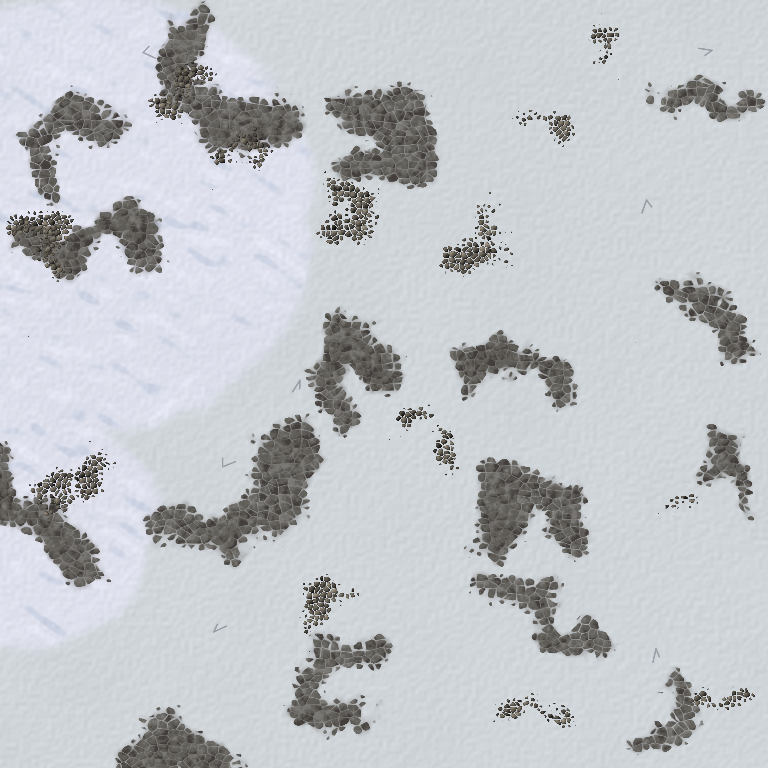
Write a three.js fragment shader that draws this texture.

```glsl
// Snowy ground with a brighter drift, cracked dark rock patches, rubble and dry twigs.
varying vec2 vUv;

const vec3 SNOW = vec3(0.812, 0.833, 0.851);
const vec3 DRIFT = vec3(0.868, 0.878, 0.925);
const vec3 DENT = vec3(0.74, 0.78, 0.86);
const vec3 ROCK_DARK = vec3(0.25, 0.23, 0.22);
const vec3 ROCK_MID = vec3(0.37, 0.36, 0.34);
const vec3 ROCK_PALE = vec3(0.48, 0.47, 0.455);
const vec3 RUBBLE = vec3(0.47, 0.44, 0.39);
const vec3 TWIG = vec3(0.46, 0.48, 0.53);
const vec2 ROCK_CELLS = vec2(74.0, 96.0);
const vec2 RUBBLE_CELLS = vec2(125.0, 140.0);
const float GRID = 4.0;          // patches per side
const float ROCK_REACH = 0.058;  // length of one patch limb
const float ROCK_GIRTH = 0.025;  // half width of a limb
const float RUBBLE_REACH = 0.027;
const float RUBBLE_GIRTH = 0.014;
const float TWIG_GRID = 9.0;

float hash(vec2 p) {
  vec3 q = fract(vec3(p.xyx) * 0.1031);
  q += dot(q, q.yzx + 33.33);
  return fract((q.x + q.y) * q.z);
}

vec2 hash2(vec2 p) { return vec2(hash(p), hash(p + 57.3)); }

float noise(vec2 p) {
  vec2 i = floor(p), f = fract(p);
  f = f * f * (3.0 - 2.0 * f);
  return mix(mix(hash(i), hash(i + vec2(1.0, 0.0)), f.x),
             mix(hash(i + vec2(0.0, 1.0)), hash(i + 1.0), f.x), f.y);
}

float fbm(vec2 p) {
  return 0.53 * noise(p) + 0.3 * noise(p * 2.1 + 7.0) + 0.17 * noise(p * 4.3 + 19.0);
}

float segment(vec2 p, vec2 a, vec2 b) {
  vec2 ab = b - a;
  return length(p - a - ab * clamp(dot(p - a, ab) / dot(ab, ab), 0.0, 1.0));
}

// Depth inside the nearest bent patch; negative outside.
float patchDepth(vec2 p, float reach, float girth, float keep, float seed) {
  float depth = -1.0;
  for (int j = 0; j < 4; j++) for (int i = 0; i < 4; i++) {
    vec2 cell = vec2(float(i), float(j)), key = cell + seed;
    vec2 centre = (cell + 0.5 + 0.8 * (hash2(key) - 0.5)) / GRID;
    if (hash(key + 3.7) > keep || length(p - centre) > reach * 4.5) continue;
    float size = mix(0.85, 1.3, hash(key + 11.1));
    size *= mix(1.0, 0.62, smoothstep(0.6, 0.9, centre.x));
    float angle = 6.283 * hash(key + 23.9);
    vec2 a = centre - reach * size * vec2(cos(angle), sin(angle));
    for (int k = 0; k < 3; k++) {
      vec2 limb = key + 31.3 * float(k + 1);
      vec2 b = a + reach * size * vec2(cos(angle), sin(angle));
      float radius = girth * size * mix(0.65, 1.25, hash(limb));
      depth = max(depth, radius - segment(p, a, b));
      angle += (hash(limb + 5.1) < 0.5 ? -1.0 : 1.0) * mix(0.5, 1.7, hash(limb + 9.4));
      a = b;
    }
  }
  return depth;
}

// x: gap to the next stone, y: stone id, zw: offset from the stone centre.
vec4 stones(vec2 p) {
  vec2 base = floor(p), offset = vec2(0.0);
  float near = 9.0, next = 9.0, id = 0.0;
  for (int j = -1; j <= 1; j++) for (int i = -1; i <= 1; i++) {
    vec2 cell = base + vec2(float(i), float(j));
    vec2 r = p - cell - 0.1 - 0.8 * hash2(cell);
    float d = length(r);
    if (d < near) { next = near; near = d; offset = r; id = hash(cell + 91.7); }
    else next = min(next, d);
  }
  return vec4(next - near, id, offset);
}

vec3 snowGround(vec2 p) {
  float drift = min(length(p - vec2(0.12, 0.72)) - 0.29, length(p - vec2(0.03, 0.32)) - 0.17);
  drift = min(drift, max(p.x - 0.12, abs(p.y - 0.4) - 0.15));
  drift = smoothstep(0.012, -0.012, drift + 0.035 * (fbm(p * 14.0) - 0.5));
  vec3 colour = mix(SNOW, DRIFT, drift);
  vec2 dentAt = mat2(0.8, 0.6, -0.6, 0.8) * p * vec2(34.0, 62.0);
  float relief = noise(dentAt) - noise(dentAt + vec2(0.25, -0.35));
  colour = mix(colour, DENT, drift * 0.55 * smoothstep(0.17, 0.4, relief));
  colour += drift * 0.025 * smoothstep(0.1, 0.35, -relief);
  float grain = noise(p * 190.0) - noise(p * 190.0 + vec2(0.6, -0.6));
  return colour + 0.035 * grain + 0.02 * (fbm(p * 9.0) - 0.5);
}

float twigs(vec2 p) {
  vec2 cell = floor(p * TWIG_GRID);
  vec2 q = fract(p * TWIG_GRID) - mix(vec2(0.3), vec2(0.7), hash2(cell + 41.0));
  float angle = 6.283 * hash(cell + 13.0), spread = mix(0.5, 1.5, hash(cell + 17.0));
  float d = min(segment(q, vec2(0.0), 0.16 * vec2(cos(angle), sin(angle))),
                segment(q, vec2(0.0), 0.1 * vec2(cos(angle + spread), sin(angle + spread))));
  return step(hash(cell + 29.0), 0.2) * smoothstep(0.014, 0.004, d);
}

void main() {
  vec2 p = vUv;
  vec3 colour = mix(snowGround(p), TWIG, 0.6 * twigs(p));
  vec2 warp = vec2(fbm(p * 22.0), fbm(p * 22.0 + 40.0)) - 0.5;
  float ragged = fbm(p * 42.0 + 5.0) - 0.5;
  float grit = fbm(p * 150.0);

  // Cracked rock over a soft stain
  float depth = patchDepth(p + 0.05 * warp, ROCK_REACH, ROCK_GIRTH, 1.0, 2.0) + 0.022 * ragged;
  vec4 rock = stones((p + 0.012 * warp) * ROCK_CELLS);
  float gap = mix(1.25, 0.04, smoothstep(-0.016, 0.01, depth));
  float stain = smoothstep(-0.006, 0.018, depth) * mix(0.45, 0.95, noise(p * 17.0 + 3.0));
  float tone = 0.46 + 1.3 * (grit - 0.5) + 0.35 * (rock.y - 0.5) + 0.25 * (rock.w - rock.z);
  vec3 rockColour = mix(ROCK_DARK, ROCK_MID, smoothstep(0.0, 0.45, tone));
  rockColour = mix(rockColour, ROCK_PALE, smoothstep(0.45, 0.95, tone));
  colour = mix(colour, ROCK_MID, stain);
  colour = mix(colour, rockColour, 0.96 * smoothstep(gap - 0.08, gap + 0.12, rock.x));

  // Crisp loose rubble, lit from the upper left
  float heap = patchDepth(p + 0.045 * warp, RUBBLE_REACH, RUBBLE_GIRTH, 0.7, 63.0) + 0.03 * ragged;
  vec4 pebble = stones(p * RUBBLE_CELLS);
  float space = mix(1.2, 0.08, smoothstep(-0.014, 0.012, heap));
  float light = 0.8 + 0.6 * (pebble.w - pebble.z) + 0.5 * (grit - 0.5) + 0.3 * (pebble.y - 0.5);
  light *= mix(0.5, 1.0, smoothstep(space, space + 0.25, pebble.x));
  colour = mix(colour, RUBBLE * light, smoothstep(space - 0.05, space + 0.07, pebble.x));
  gl_FragColor = vec4(clamp(colour, 0.0, 1.0), 1.0);
}
```
